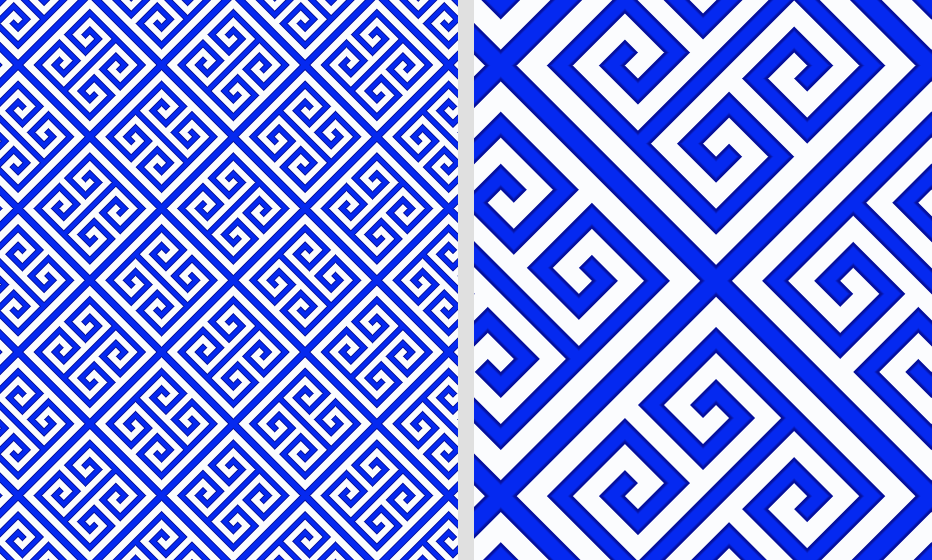
Left, the full canvas; right, a detail of the centre.
Write a WebGL 1 fragment shader that draws this pattern.

```glsl
precision highp float;
// Diagonal Greek-key lattice: blue bars cross into diamonds, each holding four
// square spirals on a central stem. One quarter is built from box distances and
// mirrored; the stem direction alternates between neighbouring diamonds.

uniform vec2 u_resolution;

#define PITCH 0.2563                // diamond diagonal, in canvas heights
#define ANCHOR vec2(0.4167, 0.4995) // one bar crossing, in canvas heights
#define BAR 0.074                   // lattice bar width, in diamond sides
#define MOTIF 0.786                 // key motif width, in diamond sides
#define STROKES 13.0                // stroke widths across the motif
#define RIM 0.0026                  // depth of the dark stroke rim
#define WHITE vec3(0.985, 0.99, 0.995)
#define BLUE vec3(0.02, 0.16, 0.94)
#define NAVY vec3(0.02, 0.06, 0.61)

// Signed distance to an axis-aligned stroke of width 1 with square ends.
float stroke(vec2 p, vec2 a, vec2 b) {
  vec2 d = abs(p - 0.5 * (a + b)) - 0.5 * abs(b - a) - 0.5;
  return length(max(d, 0.0)) + min(max(d.x, d.y), 0.0);
}

// Mirrored quarter of the key; x runs along the stem, y across it.
float keyMotif(vec2 p) {
  p = abs(p);
  float d = stroke(p, vec2(-6.0, 0.0), vec2(6.0, 0.0));     // stem
  d = min(d, stroke(p, vec2(6.0, -6.0), vec2(6.0, 6.0)));   // closed edge
  d = min(d, stroke(p, vec2(1.0, 6.0), vec2(6.0, 6.0)));    // split edge
  // Spiral winding inwards
  d = min(d, stroke(p, vec2(1.0, 2.0), vec2(1.0, 6.0)));
  d = min(d, stroke(p, vec2(1.0, 2.0), vec2(4.0, 2.0)));
  d = min(d, stroke(p, vec2(4.0, 2.0), vec2(4.0, 4.0)));
  return min(d, stroke(p, vec2(3.0, 4.0), vec2(4.0, 4.0)));
}

// Signed distance to all strokes, in canvas heights.
float lattice(vec2 pos) {
  vec2 g = (pos - ANCHOR) / PITCH;
  vec2 diagonal = vec2(g.x + g.y, g.y - g.x);
  vec2 cell = floor(diagonal);
  vec2 local = diagonal - cell - 0.5;

  float bars = 0.5 - max(abs(local.x), abs(local.y)) - 0.5 * BAR;

  // Turn the stem in every other diamond
  float odd = mod(cell.x + cell.y, 2.0);
  vec2 turned = odd > 0.5 ? local.yx : local;
  float unit = MOTIF / STROKES;
  float key = keyMotif(turned / unit) * unit;

  return min(bars, key) * PITCH * 0.70711;
}

void main() {
  float pixel = 1.0 / u_resolution.y;
  float d = lattice(gl_FragCoord.xy * pixel);

  // Blue core, navy rim, smooth edge against white
  vec3 ink = mix(NAVY, BLUE, smoothstep(0.3 * RIM, RIM, -d));
  float cover = 1.0 - smoothstep(-0.6 * pixel, 0.6 * pixel, d);
  gl_FragColor = vec4(mix(WHITE, ink, cover), 1.0);
}
```
